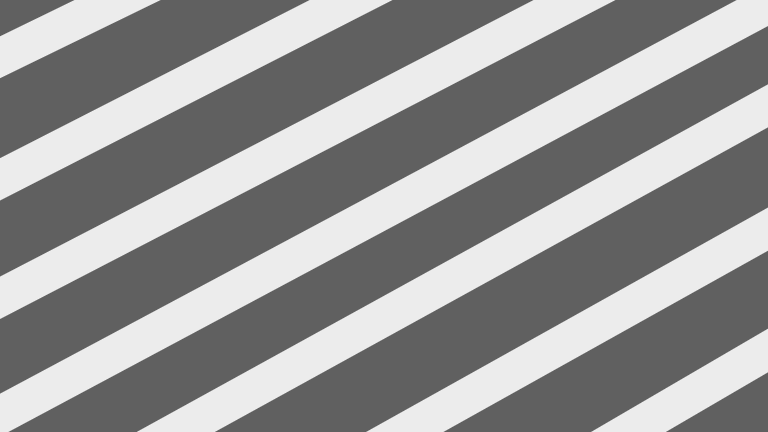
Give the GLSL for this pattern, as a Shadertoy shader.

```glsl
// Seven pale diagonal stripes on grey, slightly fanned and unevenly spaced.
#define DARK vec3(0.378)
#define PALE vec3(0.925)
#define TILT 28.12       // degrees, middle stripe
#define FAN 0.72         // degrees added per stripe
#define WOBBLE 0.22      // degrees of angle variation
#define SPACING 0.240    // stripe pitch, in canvas heights
#define WIDTH 0.0873     // stripe width, in canvas heights
#define SQUEEZE 0.0352   // largest shift of a stripe from its even place
#define SIDE 3           // stripes on each side of the middle one

const float PI = 3.14159;

// Normal pointing down and right from a stripe at the given tilt
vec2 stripeNormal(float degreesUp) {
    float a = radians(degreesUp);
    return vec2(sin(a), -cos(a));
}

// Tilt of stripe i: steady fan plus a small periodic wobble
float stripeTilt(float i) {
    float phase = i * PI / 3.0;
    return TILT + FAN * i + WOBBLE * (sin(2.0 * phase) - sin(phase));
}

// Position along the middle normal, with a soft local squeeze
float stripeOffset(float i) {
    float k = i - 1.15;
    return SPACING * i - SQUEEZE * exp(-k * k / 1.28);
}

void mainImage(out vec4 fragColor, in vec2 fragCoord) {
    vec2 p = (fragCoord - 0.5 * iResolution.xy) / iResolution.y;
    float pixel = 1.0 / iResolution.y;
    vec2 axis = stripeNormal(TILT);

    // Signed distance to the nearest stripe
    float d = 1e3;
    for (int n = -SIDE; n <= SIDE; n++) {
        float i = float(n);
        vec2 q = p - axis * stripeOffset(i);
        d = min(d, abs(dot(q, stripeNormal(stripeTilt(i)))) - 0.5 * WIDTH);
    }

    float cover = clamp(0.5 - d / pixel, 0.0, 1.0);
    fragColor = vec4(mix(DARK, PALE, cover), 1.0);
}
```
